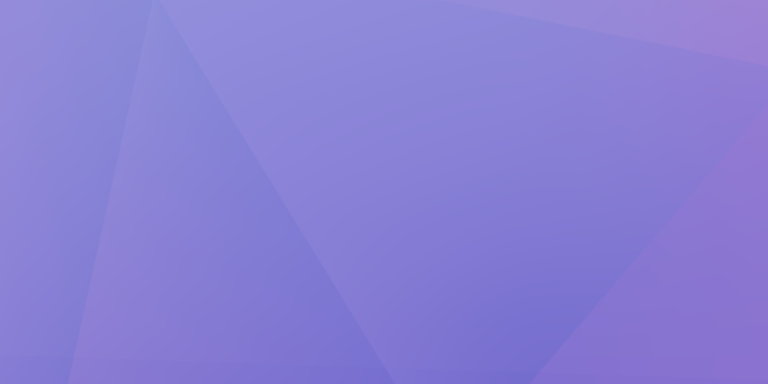
This background is drawn by a WebGL 1 fragment shader. Its source:

```glsl
precision highp float;

uniform vec2 u_resolution;

#define GLOW_CENTER vec2(2.0, 0.82)
#define GLOW_SPREAD 0.16
#define GLOW_TINT vec3(0.034, -0.018, -0.006)
#define POOL_CENTER vec2(1.36, 0.14)
#define POOL_SPREAD 0.09
#define POOL_TINT vec3(-0.018, -0.014, -0.006)
#define FLOOR_TINT vec3(-0.009, -0.007, -0.002)
#define CENTER_CURVE 0.8
#define EDGE_SOFTNESS 0.0032

// Signed distance to the line a-b, positive on the left when facing b
float side(vec2 p, vec2 a, vec2 b) {
  vec2 d = normalize(b - a);
  return d.x * (p.y - a.y) - d.y * (p.x - a.x);
}

// Soft coverage of the positive side of a fold
float cover(float distanceToFold) {
  return smoothstep(-EDGE_SOFTNESS, EDGE_SOFTNESS, distanceToFold);
}

// Round falloff, 1 at the center
float falloff(vec2 offset, float spread) {
  return exp(-dot(offset, offset) / spread);
}

// Four-corner gradient: across from near to far, up from low to high
vec3 facet(float across, float up, vec3 nearLow, vec3 nearHigh, vec3 farLow, vec3 farHigh) {
  float h = clamp(up, 0.0, 1.0);
  return mix(mix(nearLow, nearHigh, h), mix(farLow, farHigh, h), clamp(across, 0.0, 1.0));
}

void main() {
  // Canvas spans 2 by 1 units
  vec2 p = gl_FragCoord.xy / u_resolution * vec2(2.0, 1.0);

  // Fold lines
  float leftFold = side(p, vec2(0.398, 1.0), vec2(0.177, 0.0));
  float midFold = side(p, vec2(0.414, 1.0), vec2(1.029, 0.0));
  float topFold = side(p, vec2(1.150, 1.0), vec2(2.0, 0.828));
  float rightFold = side(p, vec2(2.0, 0.727), vec2(1.378, 0.0));
  float floorFold = side(p, vec2(2.0, 0.010), vec2(0.0, 0.075));

  // Facet gradients
  vec3 leftColor = facet(-leftFold / 0.35, p.y,
    vec3(0.506, 0.476, 0.824), vec3(0.537, 0.542, 0.847),
    vec3(0.562, 0.508, 0.844), vec3(0.580, 0.551, 0.855));
  vec3 wedgeColor = facet(leftFold / max(leftFold - midFold, 0.001), p.y,
    vec3(0.554, 0.488, 0.828), vec3(0.562, 0.560, 0.856),
    vec3(0.474, 0.440, 0.815), vec3(0.540, 0.547, 0.852));
  float span = clamp(midFold / max(midFold - rightFold, 0.001), 0.0, 1.0);
  vec3 centerColor = facet(pow(span, CENTER_CURVE), p.y,
    vec3(0.510, 0.466, 0.826), vec3(0.576, 0.560, 0.863),
    vec3(0.480, 0.442, 0.812), vec3(0.542, 0.522, 0.844));
  vec3 topColor = facet((p.x - 1.16) / 0.84, (p.y - 0.8) / 0.2,
    vec3(0.578, 0.547, 0.854), vec3(0.580, 0.551, 0.855),
    vec3(0.562, 0.518, 0.838), vec3(0.588, 0.532, 0.838));
  vec3 rightColor = facet(rightFold / 0.5, p.y,
    vec3(0.512, 0.444, 0.814), vec3(0.558, 0.518, 0.840),
    vec3(0.544, 0.446, 0.814), vec3(0.556, 0.496, 0.830));

  // Layer the facets from left to right, with a dark pool in the center one
  centerColor += POOL_TINT * falloff(p - POOL_CENTER, POOL_SPREAD);
  vec3 color = mix(leftColor, wedgeColor, cover(leftFold));
  color = mix(color, centerColor, cover(midFold));
  color = mix(color, topColor, cover(topFold));
  color = mix(color, rightColor, cover(rightFold));

  // Faint floor strip and warm glow at the right
  color += FLOOR_TINT * cover(floorFold);
  color += GLOW_TINT * falloff(p - GLOW_CENTER, GLOW_SPREAD);

  gl_FragColor = vec4(color, 1.0);
}
```
